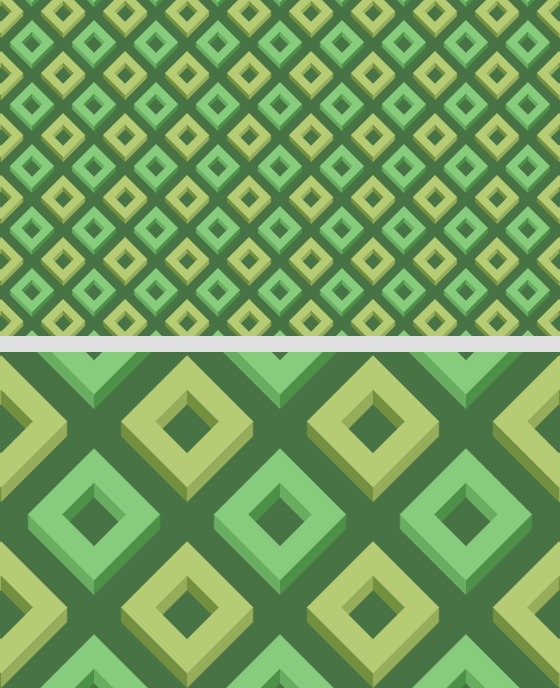
Top, the full canvas; bottom, a detail of the centre.
Give the GLSL for this pattern, as a Shadertoy shader.

```glsl
// Staggered rows of raised square rings, standing on a corner, in lime and mint on dark green.

// Diamond distance: |x| + |y| minus the half diagonal
float diamond(vec2 p, float halfDiagonal) {
    return abs(p.x) + abs(p.y) - halfDiagonal;
}

// Diamond swept straight down by the given depth
float sweptDiamond(vec2 p, float halfDiagonal, float depth) {
    float y = max(abs(p.y + 0.5 * depth) - 0.5 * depth, 0.0);
    return abs(p.x) + y - halfDiagonal;
}

float coverage(float d, float pixel) {
    return smoothstep(pixel, -pixel, d);
}

// Paints one lattice of extruded rings over the ground
vec3 paintRings(vec3 ground, vec2 p, float pixel, vec3 top, vec3 leftWall, vec3 rightWall) {
    const float outer = 0.355, hole = 0.171, depth = 0.079;
    vec2 cell = fract(p + 0.5) - 0.5;
    float rightSide = smoothstep(-0.6 * pixel, 0.6 * pixel, cell.x);

    // Outer walls, then the top face
    vec3 color = mix(ground, mix(leftWall, rightWall, rightSide),
                     coverage(sweptDiamond(cell, outer, depth), pixel));
    color = mix(color, top, coverage(diamond(cell, outer), pixel));

    // Inner walls face the opposite way; the floor shows below them
    vec3 inside = mix(rightWall, leftWall, rightSide);
    float opening = diamond(cell + vec2(0.0, depth), hole);
    inside = mix(inside, ground, coverage(opening, pixel));
    return mix(color, inside, coverage(diamond(cell, hole), pixel));
}

void mainImage(out vec4 fragColor, in vec2 fragCoord) {
    // One unit is one repeat, about nine across the canvas
    float pixel = 9.035 / iResolution.x;
    vec2 p = (fragCoord - 0.5 * iResolution.xy) * pixel - vec2(0.0, 0.03);

    vec3 color = vec3(0.28, 0.45, 0.27);
    color = paintRings(color, p, pixel, vec3(0.53, 0.80, 0.49),
                       vec3(0.41, 0.68, 0.38), vec3(0.30, 0.57, 0.28));
    color = paintRings(color, p - 0.5, pixel, vec3(0.71, 0.80, 0.46),
                       vec3(0.45, 0.56, 0.25), vec3(0.59, 0.68, 0.36));
    fragColor = vec4(color, 1.0);
}
```
